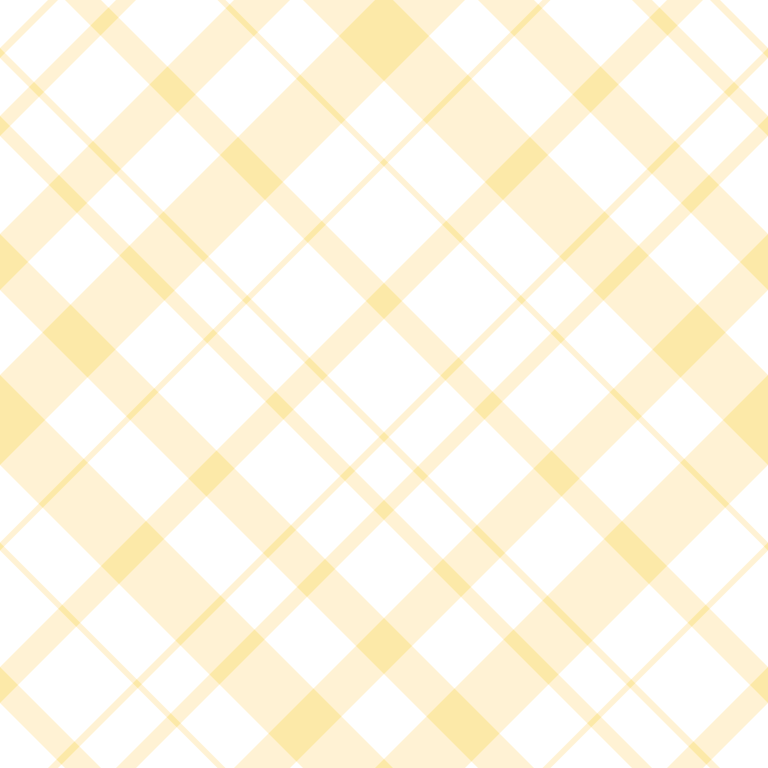
This pattern is drawn by a WebGL 2 fragment shader. Its source:

```glsl
#version 300 es
precision highp float;

uniform vec2 u_resolution;
out vec4 fragColor;

// Stripes of one sett: centre and full width, in 768ths of the canvas
const vec2 STRIPES[6] = vec2[6](
  vec2(53.0, 10.0), vec2(126.0, 20.0), vec2(262.0, 56.0),
  vec2(420.0, 90.0), vec2(546.5, 8.0), vec2(685.0, 36.0)
);

// Coverage of the stripes along one diagonal axis, wrapping every unit
float stripeCoverage(float position, float softness) {
  float coverage = 0.0;
  for (int i = 0; i < 6; i++) {
    vec2 stripe = STRIPES[i] / 768.0;
    float offset = abs(fract(position - stripe.x + 0.5) - 0.5);
    float inside = 0.5 * stripe.y - offset;
    coverage = max(coverage, clamp(inside / softness + 0.5, 0.0, 1.0));
  }
  return coverage;
}

void main() {
  vec2 uv = gl_FragCoord.xy / u_resolution;
  float softness = 1.4 / min(u_resolution.x, u_resolution.y);

  // Two mirrored diagonal families
  float falling = stripeCoverage(-uv.x - uv.y, softness);
  float rising = stripeCoverage(uv.x - uv.y, softness);

  // Sheer cloth: crossings are deeper than single stripes
  vec3 ground = vec3(1.0);
  vec3 cream = vec3(1.0, 0.95, 0.83);
  vec3 butter = vec3(0.99, 0.915, 0.66);
  vec3 color = mix(mix(ground, cream, falling), mix(cream, butter, falling), rising);

  fragColor = vec4(color, 1.0);
}
```
